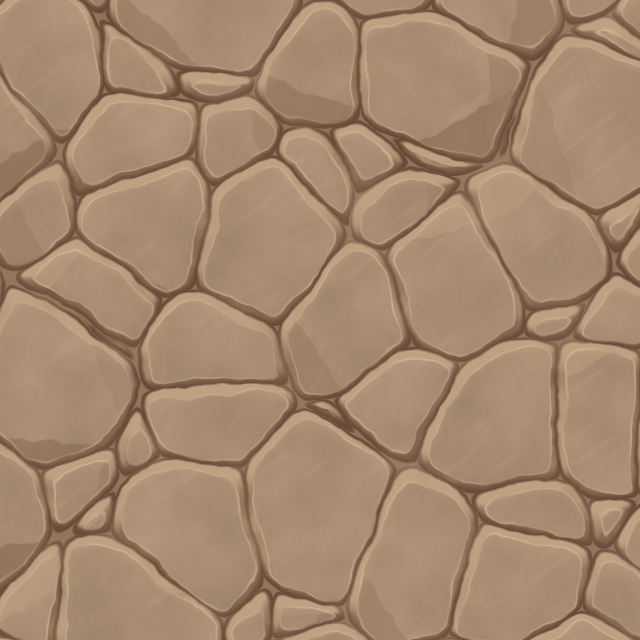
A WebGL 1 fragment shader for this texture:

```glsl
precision highp float;
// Sandstone paving: irregular slabs with chipped faces, lit bevels and thin dark seams.
uniform vec2 u_resolution;

const float STONES_ACROSS = 6.9;
const float CORNER_SHARPNESS = 19.0;
const vec2 LIGHT_DIR = vec2(-0.28, 0.96);

const vec3 FACE_DARK = vec3(0.625, 0.523, 0.425);
const vec3 FACE_LIGHT = vec3(0.69, 0.58, 0.475);
const vec3 SHADE = vec3(0.51, 0.40, 0.31);
const vec3 LIT = vec3(0.75, 0.63, 0.51);
const vec3 RIM = vec3(0.82, 0.71, 0.58);
const vec3 SEAM = vec3(0.41, 0.29, 0.22);
const vec3 FILL = vec3(0.62, 0.51, 0.41);

struct Stone {
  vec2 local;    // position relative to the stone's centre
  vec2 outward;  // direction towards the nearest border
  float border;  // distance to the rounded border
  float weight;  // larger weights make larger stones
  vec2 cell;     // identifies the stone
};

vec2 hash2(vec2 p) {
  vec3 q = fract(vec3(p.xyx) * vec3(0.1031, 0.1030, 0.0973));
  q += dot(q, q.yzx + 33.33);
  return fract((q.xx + q.yz) * q.zy);
}

float cornerSlope(vec2 corner, vec2 offset) {
  float angle = 6.2832 * hash2(corner + 71.0).x;
  return dot(vec2(cos(angle), sin(angle)), offset);
}

float gradientNoise(vec2 p) {
  vec2 i = floor(p), f = fract(p);
  vec2 u = f * f * f * (f * (f * 6.0 - 15.0) + 10.0);
  float low = mix(cornerSlope(i, f), cornerSlope(i + vec2(1, 0), f - vec2(1, 0)), u.x);
  float high = mix(cornerSlope(i + vec2(0, 1), f - vec2(0, 1)),
                   cornerSlope(i + vec2(1, 1), f - vec2(1, 1)), u.x);
  return mix(low, high, u.y);
}

float fbm(vec2 p) {
  float sum = 0.0, gain = 0.6;
  for (int i = 0; i < 4; i++) {
    sum += gain * gradientNoise(p);
    p = mat2(1.6, 1.2, -1.2, 1.6) * p + 5.3;
    gain *= 0.5;
  }
  return sum;
}

vec2 siteOf(vec2 cell) { return cell + 0.04 + 0.92 * hash2(cell + 13.0); }

float weightOf(vec2 cell) {
  float h = hash2(cell + 47.0).x;
  return 0.95 * h * h;
}

// Weighted Voronoi cell whose borders are blended to round its corners.
Stone findStone(vec2 p) {
  vec2 base = floor(p), owner = base;
  float best = 100.0;
  for (int y = -2; y <= 2; y++) for (int x = -2; x <= 2; x++) {
    vec2 cell = base + vec2(x, y);
    vec2 d = p - siteOf(cell);
    float power = dot(d, d) - weightOf(cell);
    if (power < best) { best = power; owner = cell; }
  }
  vec2 centre = siteOf(owner), outward = vec2(0.0);
  float total = 0.0;
  for (int y = -2; y <= 2; y++) for (int x = -2; x <= 2; x++) {
    vec2 cell = base + vec2(x, y);
    vec2 site = siteOf(cell), d = p - site, across = site - centre;
    float span = length(across);
    if (span > 0.001) {
      float gap = (dot(d, d) - weightOf(cell) - best) / (2.0 * max(span, 0.05));
      float share = exp(-CORNER_SHARPNESS * gap);
      total += share;
      outward += share * across / span;
    }
  }
  float border = -log(max(total, 1e-20)) / CORNER_SHARPNESS;
  return Stone(p - centre, outward / max(length(outward), 1e-12), border,
               weightOf(owner), owner);
}

// Soft mottling, a slight tilt and faint diagonal scratches.
vec3 faceColor(vec2 p, Stone s) {
  vec2 tilt = hash2(s.cell + 5.0) - 0.5;
  float tone = 0.5 + 1.1 * fbm(p * 1.5) + 0.8 * dot(s.local, tilt + LIGHT_DIR * 0.25);
  float scratch = gradientNoise(vec2(dot(p, vec2(3.0, -4.0)) * 1.6, dot(p, vec2(0.8, 0.6))));
  tone += 0.3 * smoothstep(0.3, 0.5, scratch) + 0.15 * gradientNoise(p * 14.0);
  return mix(FACE_DARK, FACE_LIGHT, clamp(tone, -0.2, 1.2));
}

// Flat broken facet cut from one side of some stones.
vec3 addChip(vec3 color, vec2 p, Stone s, float seed) {
  vec2 h = hash2(s.cell + seed);
  float angle = 6.2832 * h.x;
  vec2 dir = vec2(cos(angle), sin(angle));
  float depth = dot(s.local, dir) - 0.25 - 0.45 * s.weight + 0.1 * fbm(p * 2.5);
  float chip = smoothstep(0.0, 0.03, depth) * step(0.45, h.y);
  vec3 tone = mix(SHADE, LIT, 0.5 + 0.45 * dot(dir, LIGHT_DIR));
  return mix(color, tone, 0.6 * chip);
}

void main() {
  vec2 p = gl_FragCoord.xy / min(u_resolution.x, u_resolution.y) * STONES_ACROSS + 20.0;
  vec2 warp = vec2(fbm(p * 1.2), fbm(p * 1.2 + 37.0));
  Stone s = findStone(p + 0.12 * warp);
  float border = s.border + 0.008 * gradientNoise(p * 9.0);
  float lit = dot(s.outward, LIGHT_DIR);
  float bevelWidth = max(0.075 + 0.075 * gradientNoise(p * 2.1 + 8.0) + 0.02 * lit, 0.03);

  vec3 color = addChip(faceColor(p, s), p, s, 91.0);
  color = addChip(color, p, s, 133.0);

  // Bevel, with a soft glow spilling over the edges that face the light.
  color = mix(color, LIT, 0.45 * max(lit, 0.0) * (1.0 - smoothstep(0.06, 0.2, border)));
  float slopeTone = smoothstep(-0.9, 0.8, lit + 0.7 * gradientNoise(p * 3.0 + 4.0));
  vec3 slope = mix(SHADE, LIT, slopeTone);
  color = mix(color, slope, 1.0 - smoothstep(bevelWidth - 0.018, bevelWidth, border));

  // Thin worn rim, then the seam and the sand that fills its junctions.
  float rimOffset = (border - bevelWidth) / 0.011;
  float wear = 0.45 + 0.2 * lit + 0.7 * gradientNoise(p * 2.5);
  color = mix(color, RIM, clamp(wear, 0.0, 0.9) * exp(-rimOffset * rimOffset));
  float seamWidth = 0.042 - 0.02 * lit;
  float seam = 1.0 - smoothstep(-0.006, seamWidth, border);
  float seamDepth = clamp(0.85 + 0.8 * gradientNoise(p * 1.4 + 60.0), 0.1, 1.0);
  color = mix(color, SEAM, seam * seamDepth);
  color = mix(color, FILL, 0.75 * smoothstep(0.01, 0.03, -border));

  gl_FragColor = vec4(color, 1.0);
}
```
